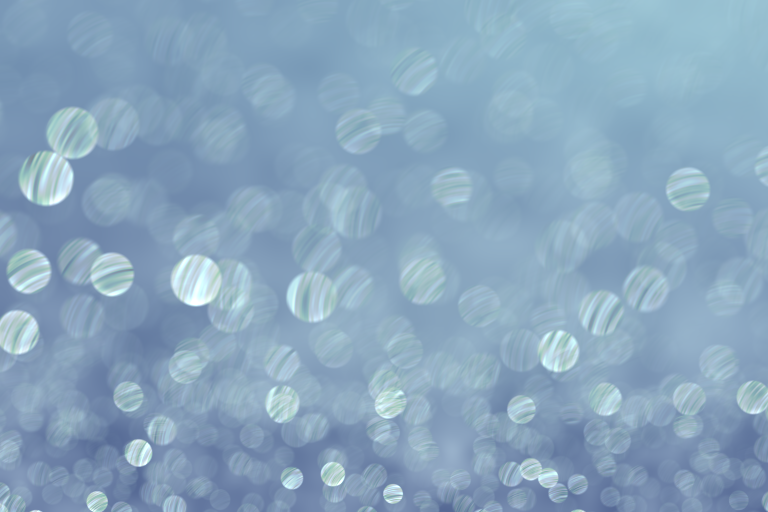
This background is drawn by a WebGL 1 fragment shader. Its source:

```glsl
precision highp float;

// Defocused glitter: a cool blue gradient with hazy mottling, covered by
// jittered grids of translucent lens discs that shrink and crowd towards
// the bottom. Brighter discs carry slanted, faintly iridescent streaks.

uniform vec2 u_resolution;

vec2 hash2(vec2 p) {
  vec3 q = fract(p.xyx * vec3(0.1031, 0.1030, 0.0973));
  q += dot(q, q.yzx + 33.33);
  return fract((q.xx + q.yz) * q.zy);
}

float valueNoise(vec2 p) {
  vec2 cell = floor(p);
  vec2 f = fract(p);
  f = f * f * (3.0 - 2.0 * f);
  float low = mix(hash2(cell).x, hash2(cell + vec2(1.0, 0.0)).x, f.x);
  float high = mix(hash2(cell + vec2(0.0, 1.0)).x, hash2(cell + 1.0).x, f.x);
  return mix(low, high, f.y);
}

// Smooth backdrop, lighter at the upper right and across the middle
vec3 backdrop(vec2 p) {
  vec3 top = mix(vec3(0.47, 0.59, 0.71), vec3(0.58, 0.74, 0.81),
                 smoothstep(0.1, 1.4, p.x));
  vec3 middle = mix(vec3(0.44, 0.53, 0.67), vec3(0.50, 0.61, 0.73),
                    smoothstep(0.0, 1.1, p.x));
  vec3 color = mix(vec3(0.42, 0.50, 0.65), middle, smoothstep(0.0, 0.45, p.y));
  color = mix(color, top, smoothstep(0.45, 0.95, p.y));

  vec2 glow = (p - vec2(0.88, 0.40)) / vec2(0.55, 0.26);
  color = mix(color, vec3(0.62, 0.75, 0.80), 0.35 * exp(-dot(glow, glow)));

  float broad = valueNoise(p * 8.0 + 17.0) * 0.6 + valueNoise(p * 15.0 + 41.0) * 0.4;
  float fine = valueNoise(p * 26.0 + 73.0);
  float lower = 1.0 - smoothstep(0.1, 0.7, p.y);
  float mottle = (broad - 0.5) * mix(0.09, 0.26, lower);
  mottle += (fine - 0.5) * 0.10 * (1.0 - smoothstep(0.05, 0.35, p.y));
  return color + mottle * vec3(1.0, 1.05, 0.80);
}

// Slanted light and colour bands inside a disc; q spans -1 to 1
vec3 streaks(vec2 q, vec2 rnd) {
  float angle = 0.75 + (rnd.x - 0.5) * 1.3;
  vec2 along = vec2(cos(angle), sin(angle));
  float u = dot(q, along);
  float v = dot(q, vec2(-along.y, along.x)) + 0.15 * u * u;
  float band = valueNoise(vec2(v * 4.5, u * 0.6) + rnd * 90.0);
  band = 0.6 * band + 0.4 * valueNoise(vec2(v * 11.0, u) + rnd.yx * 70.0);
  vec3 rainbow = cos(6.2832 * (band * 2.0 + vec3(0.0, 0.33, 0.67)));
  return vec3(band - 0.5) * 0.75 + rainbow * 0.045 + 0.10 * u * (rnd.y - 0.5);
}

// Lays one grid of discs over the colour beneath
vec3 addDiscs(vec3 color, vec2 p, float size, float seed, float small) {
  vec2 home = floor(p / size);
  for (int j = -1; j <= 1; j++) {
    for (int i = -1; i <= 1; i++) {
      vec2 id = home + vec2(float(i), float(j));
      vec2 key = id + seed * vec2(37.0, 61.0) + 150.0;
      vec2 center = (id + hash2(key)) * size;
      vec2 kind = hash2(key + 411.0);
      vec2 look = hash2(key + 823.0);

      float radius = mix(0.023, 0.051, smoothstep(0.0, 0.55, center.y));
      radius *= 0.85 + 0.25 * look.x;
      vec2 q = (p - center) / radius;
      float d = length(q);
      if (d > 1.1 || kind.y > 0.68) continue;

      // Regional presence: small discs low, large ones higher, sparse at top
      float presence = mix(smoothstep(0.05, 0.30, center.y),
                           1.0 - smoothstep(0.12, 0.40, center.y), small);
      presence *= 1.0 - 0.65 * smoothstep(0.6, 1.0, center.y);
      presence *= 1.0 - 0.6 * smoothstep(0.9, 1.4, center.x)
                            * smoothstep(0.45, 0.75, center.y);

      float spark = smoothstep(0.84, 1.0, kind.x);
      spark *= 1.0 - smoothstep(0.72, 0.95, center.y);
      float softness = mix(0.16 + 0.30 * look.y, 0.15, spark);
      float mask = 1.0 - smoothstep(1.04 - softness, 1.04, d);
      float rim = 0.88 + 0.20 * smoothstep(0.5, 0.9, d);
      float alpha = (0.06 + 0.23 * kind.x + 0.50 * spark) * presence * mask * rim;

      vec3 tint = mix(vec3(0.67, 0.80, 0.83), vec3(0.81, 0.94, 0.91),
                      max(spark, 0.5 * kind.x));
      tint += streaks(q, look) * (0.35 + 0.65 * smoothstep(0.5, 0.95, kind.x));
      // Thin bright crescent on the lower edge of glinting discs
      float crescent = smoothstep(0.55, 1.0, dot(q, normalize(look - vec2(0.5, 1.2))));
      tint += 0.22 * crescent * spark;
      color = mix(color, tint, clamp(alpha, 0.0, 0.9));
    }
  }
  return color;
}

void main() {
  vec2 p = gl_FragCoord.xy / u_resolution.y;
  vec3 color = backdrop(p);

  for (int layer = 0; layer < 5; layer++) {
    color = addDiscs(color, p, 0.13, float(layer) + 1.0, 0.0);
    color = addDiscs(color, p, 0.073, float(layer) + 9.0, 1.0);
  }
  gl_FragColor = vec4(clamp(color, 0.0, 1.0), 1.0);
}
```
